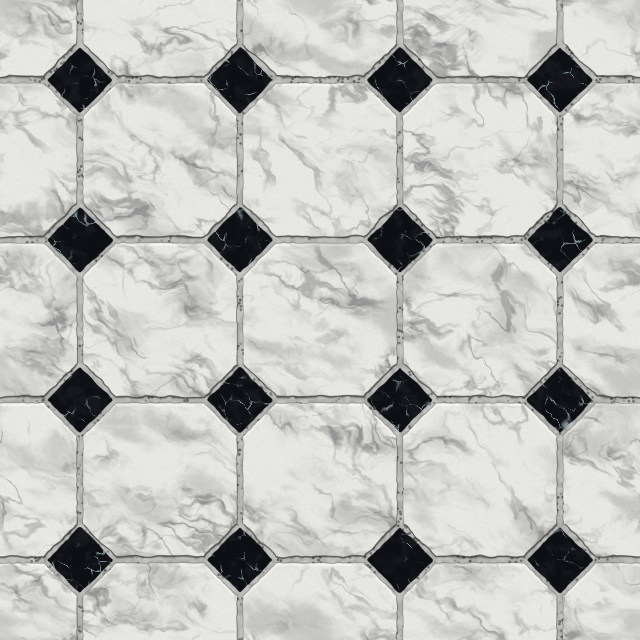
Give the GLSL for this texture, as a WebGL 1 fragment shader.

```glsl
precision highp float;
uniform vec2 u_resolution;

const float REPEATS = 4.0;
const float DIAMOND_SIDE = 0.147;  // half side, in repeats
const float RING_WIDTH = 0.028;
const float JOINT_HALF = 0.021;

const vec3 MARBLE = vec3(0.905, 0.905, 0.888);
const vec3 VEIN = vec3(0.47, 0.48, 0.48);
const vec3 GROUT = vec3(0.71, 0.71, 0.70);
const vec3 BLACK = vec3(0.055, 0.058, 0.078);
const vec3 QUARTZ = vec3(0.50, 0.57, 0.59);

vec2 hash2(vec2 p) {
  vec3 h = fract(p.xyx * vec3(0.1031, 0.1030, 0.0973));
  h += dot(h, h.yzx + 33.33);
  return fract((h.xx + h.yz) * h.zy);
}

// Value noise that wraps after a whole number of cells
float noise(vec2 p, float period) {
  vec2 i = floor(p), f = fract(p);
  f = f * f * (3.0 - 2.0 * f);
  vec2 a = mod(i, period), b = mod(i + 1.0, period);
  return mix(mix(hash2(a).x, hash2(vec2(b.x, a.y)).x, f.x),
             mix(hash2(vec2(a.x, b.y)).x, hash2(b).x, f.x), f.y);
}

float fbm(vec2 p) {
  float sum = 0.0, amp = 0.52;
  for (int i = 0; i < 5; i++) {
    sum += amp * noise(p, 512.0);
    p = mat2(0.8, 0.6, -0.6, 0.8) * p * 2.03 + 17.3;
    amp *= 0.5;
  }
  return sum;
}

// Wrapping cellular noise: distances to the two nearest points
vec2 cellular(vec2 p, float period) {
  vec2 i = floor(p), f = fract(p), near = vec2(8.0);
  for (int y = -1; y <= 1; y++) {
    for (int x = -1; x <= 1; x++) {
      vec2 g = vec2(float(x), float(y));
      float d = length(g + hash2(mod(i + g, period)) - f);
      near = d < near.x ? vec2(d, near.x) : vec2(near.x, min(near.y, d));
    }
  }
  return near;
}

vec2 rotate(vec2 p, float angle) {
  float c = cos(angle), s = sin(angle);
  return vec2(c * p.x - s * p.y, s * p.x + c * p.y);
}

// Ridge along the middle level of stretched noise
float vein(vec2 p, float angle, vec2 stretch, float width, vec2 seed) {
  float f = fbm(rotate(p, angle) * stretch + seed);
  return 1.0 - smoothstep(0.0, width, abs(f - 0.5));
}

vec3 whiteMarble(vec2 p, vec2 seed) {
  vec2 bend = vec2(fbm(p * 4.0 + seed), fbm(p * 4.0 + seed + 41.0)) - 0.5;
  vec2 w = p + 0.22 * bend;
  float patchA = smoothstep(0.35, 0.72, fbm(p * vec2(2.5, 4.0) + seed + 9.0));
  float patchB = smoothstep(0.38, 0.70, fbm(p * 3.5 + seed + 63.0));
  float cloud = smoothstep(0.45, 0.80, fbm(rotate(w, 0.4) * vec2(3.0, 7.0) + seed + 27.0));
  float shade = 0.30 * cloud;
  shade += 0.50 * patchA * vein(w, 0.40, vec2(2.2, 5.5), 0.07, seed);
  shade += 0.42 * patchB * vein(w, 0.95, vec2(2.0, 5.0), 0.05, seed + 80.0);
  shade += 0.22 * patchA * vein(w, -0.35, vec2(3.0, 7.0), 0.05, seed + 120.0);
  float grain = 0.018 * (noise(p * 90.0 + seed, 512.0) - 0.5);
  return mix(MARBLE, VEIN, min(shade, 0.75)) + grain;
}

vec3 blackMarble(vec2 p, vec2 seed) {
  vec2 w = p + 0.07 * (vec2(fbm(p * 12.0 + seed), fbm(p * 12.0 + seed + 31.0)) - 0.5);
  vec2 c = cellular(rotate(w, 0.7) * vec2(7.0, 11.0) + seed, 512.0);
  float thread = 1.0 - smoothstep(0.0, 0.09, c.y - c.x);
  float broken = smoothstep(0.46, 0.72, fbm(p * 13.0 + seed + 5.0));
  float haze = 0.07 * smoothstep(0.45, 0.75, fbm(w * 18.0 + seed + 50.0));
  return mix(BLACK, QUARTZ, thread * broken + haze);
}

// Rounded diamond, negative inside
float diamondDistance(vec2 p) {
  vec2 r = abs(vec2(p.x + p.y, p.x - p.y)) * 0.7071 - DIAMOND_SIDE + 0.012;
  return length(max(r, 0.0)) + min(max(r.x, r.y), 0.0) - 0.012;
}

// Octagonal tile, positive inside
float tileDistance(vec2 p, float chip) {
  vec2 a = abs(p);
  return min(min(a.x, a.y) - JOINT_HALF, diamondDistance(p) - RING_WIDTH) - chip;
}

void main() {
  vec2 uv = gl_FragCoord.xy / u_resolution;
  vec2 grid = uv * REPEATS;
  vec2 p = fract(grid) - 0.5;
  float px = 0.75 * REPEATS / min(u_resolution.x, u_resolution.y);

  // Chipped edges, strongest above each joint
  float coarse = noise(uv * 52.0, 52.0);
  float fine = noise(uv * 140.0, 140.0) - 0.5;
  float above = smoothstep(0.0, 0.02, p.y) * (1.0 - smoothstep(0.20, 0.28, p.y));
  float chip = 0.007 * fine + above * 0.016 * (coarse - 0.35);
  float edge = tileDistance(p, chip);
  float tile = smoothstep(-px, px, edge);
  float gem = 1.0 - smoothstep(-px, px, diamondDistance(p) + 0.010 * (coarse - 0.5) + 0.004 * fine);

  // Pitted grout, shaded under the tile above
  float pit = 1.0 - smoothstep(0.12, 0.38, cellular(uv * 120.0, 120.0).x);
  float pitted = pit * smoothstep(0.45, 0.75, noise(uv * 64.0, 64.0));
  float shadow = smoothstep(-0.004, 0.006, tileDistance(p + vec2(-0.005, 0.012), chip));
  vec3 grout = GROUT + 0.12 * fine - 0.30 * pitted;
  grout *= 1.0 - 0.30 * shadow;

  // Each tile has its own cut of stone
  vec2 tileId = mod(floor(grid + 0.5), REPEATS);
  vec2 tileSeed = 100.0 * hash2(tileId + 7.0);
  vec3 stone = whiteMarble(fract(grid + 0.5) - 0.5, tileSeed);
  float lit = 1.0 - smoothstep(0.0, 0.008, tileDistance(p + vec2(0.0, 0.012), chip));
  stone += 0.05 * lit;

  vec3 color = mix(grout, stone, tile);
  float rim = 1.0 - smoothstep(0.0, 0.009, abs(edge + 0.002));
  color *= 1.0 - rim * mix(0.16, 0.36, above) * (1.0 - 0.7 * lit * tile);
  vec2 gemSeed = 100.0 * hash2(floor(grid) + 23.0);
  color = mix(color, blackMarble(p, gemSeed), gem);
  gl_FragColor = vec4(color, 1.0);
}
```
